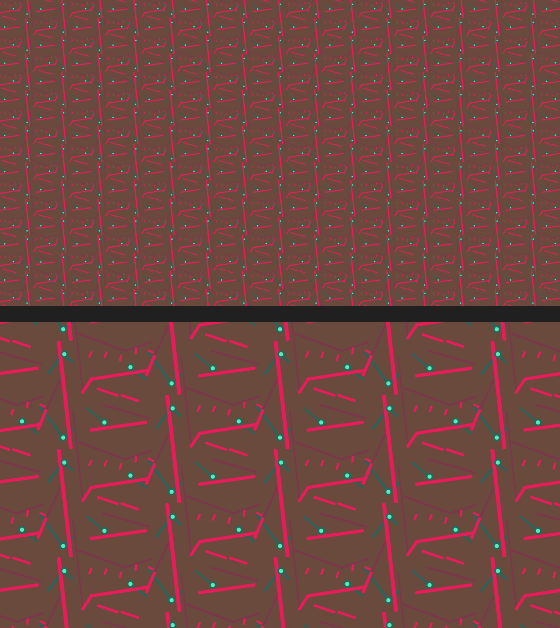
Top: the whole. Bottom: its middle third, enlarged.
Reproduce this pattern procedurally as a Shadertoy shader.

```glsl
// Half-drop lattice of tilted crimson bars with plum and teal threads and mint dots.

// Offset to the nearest copy of a point; each column drops by half a cell.
vec2 nearestCopy(vec2 p, vec2 center) {
    vec2 q = p - center;
    float column = floor(q.x + 0.5);
    q -= vec2(column, 0.5 * column);
    q.y -= floor(q.y + 0.5);
    return q;
}

float segmentDistance(vec2 q, vec2 halfSpan) {
    float t = clamp(dot(q, halfSpan) / dot(halfSpan, halfSpan), -1.0, 1.0);
    return length(q - halfSpan * t);
}

float coverage(float d, float halfWidth, float pixel) {
    return 1.0 - smoothstep(halfWidth - 0.5 * pixel, halfWidth + 0.5 * pixel, d);
}

// One straight stroke from a to b, repeated over the lattice.
void stroke(inout vec3 color, vec2 p, vec2 a, vec2 b, float halfWidth, vec3 ink, float pixel) {
    float d = segmentDistance(nearestCopy(p, 0.5 * (a + b)), 0.5 * (b - a));
    color = mix(color, ink, coverage(d, halfWidth, pixel));
}

void dot2(inout vec3 color, vec2 p, vec2 center, float pixel) {
    float d = length(nearestCopy(p, center));
    color = mix(color, vec3(0.12, 0.42, 0.36), coverage(d, 0.034, pixel));
    color = mix(color, vec3(0.35, 0.92, 0.73), coverage(d, 0.019, pixel));
}

float hash(float n) {
    return fract(sin(n * 12.9898) * 43758.5453);
}

void mainImage(out vec4 fragColor, in vec2 fragCoord) {
    // Cell units, 15.5 columns across, y pointing down.
    float pixel = 15.5 / iResolution.x;
    vec2 p = vec2(fragCoord.x, iResolution.y - fragCoord.y) * pixel - vec2(5.84, 3.51);

    vec3 crimson = vec3(0.91, 0.11, 0.35);
    vec3 plum = vec3(0.48, 0.22, 0.29);
    vec3 teal = vec3(0.18, 0.38, 0.34);
    vec3 color = vec3(0.41, 0.29, 0.24);

    // Plum threads
    stroke(color, p, vec2(0.05, 0.42), vec2(0.48, 0.58), 0.010, plum, pixel);
    stroke(color, p, vec2(0.48, 0.58), vec2(0.72, 0.50), 0.010, plum, pixel);
    stroke(color, p, vec2(0.75, 0.63), vec2(0.88, 0.35), 0.010, plum, pixel);
    stroke(color, p, vec2(0.28, 0.08), vec2(0.70, 0.20), 0.010, plum, pixel);
    stroke(color, p, vec2(0.00, 0.14), vec2(0.09, 0.95), 0.008, plum, pixel);

    // Teal threads
    stroke(color, p, vec2(0.70, 0.60), vec2(0.91, 0.88), 0.012, teal, pixel);
    stroke(color, p, vec2(0.91, 0.11), vec2(0.77, 0.29), 0.012, teal, pixel);
    stroke(color, p, vec2(0.13, 0.11), vec2(0.29, 0.24), 0.010, teal, pixel);
    stroke(color, p, vec2(0.53, 0.73), vec2(0.67, 0.84), 0.010, teal, pixel);
    stroke(color, p, vec2(0.91, 0.88), vec2(1.00, 0.80), 0.012, teal, pixel);
    stroke(color, p, vec2(0.91, 0.11), vec2(0.99, 0.18), 0.012, teal, pixel);

    // Small scattered crimson flecks
    for (float i = 0.0; i < 5.0; i++) {
        vec2 center = vec2(0.16 + 0.14 * i, 0.55 + 0.12 * hash(i + 3.0));
        float angle = 6.2832 * hash(i + 9.0);
        vec2 reach = 0.022 * vec2(cos(angle), sin(angle));
        stroke(color, p, center - reach, center + reach, 0.010, crimson, pixel);
    }

    // Broken slanted dash
    stroke(color, p, vec2(0.23, 0.93), vec2(0.41, 0.99), 0.012, crimson, pixel);
    stroke(color, p, vec2(0.45, 0.99), vec2(0.60, 1.04), 0.012, crimson, pixel);

    // Long upright, plain bar, and bar hooked at both ends
    stroke(color, p, vec2(0.87, 0.00), vec2(0.98, 0.97), 0.018, crimson, pixel);
    stroke(color, p, vec2(0.17, 0.31), vec2(0.67, 0.24), 0.015, crimson, pixel);
    stroke(color, p, vec2(0.17, 0.84), vec2(0.69, 0.76), 0.015, crimson, pixel);
    stroke(color, p, vec2(0.09, 0.96), vec2(0.17, 0.84), 0.014, crimson, pixel);
    stroke(color, p, vec2(0.68, 0.80), vec2(0.75, 0.63), 0.014, crimson, pixel);

    // Mint dots
    dot2(color, p, vec2(0.29, 0.24), pixel);
    dot2(color, p, vec2(0.53, 0.73), pixel);
    dot2(color, p, vec2(0.91, 0.88), pixel);
    dot2(color, p, vec2(0.92, 0.11), pixel);

    fragColor = vec4(color, 1.0);
}
```
